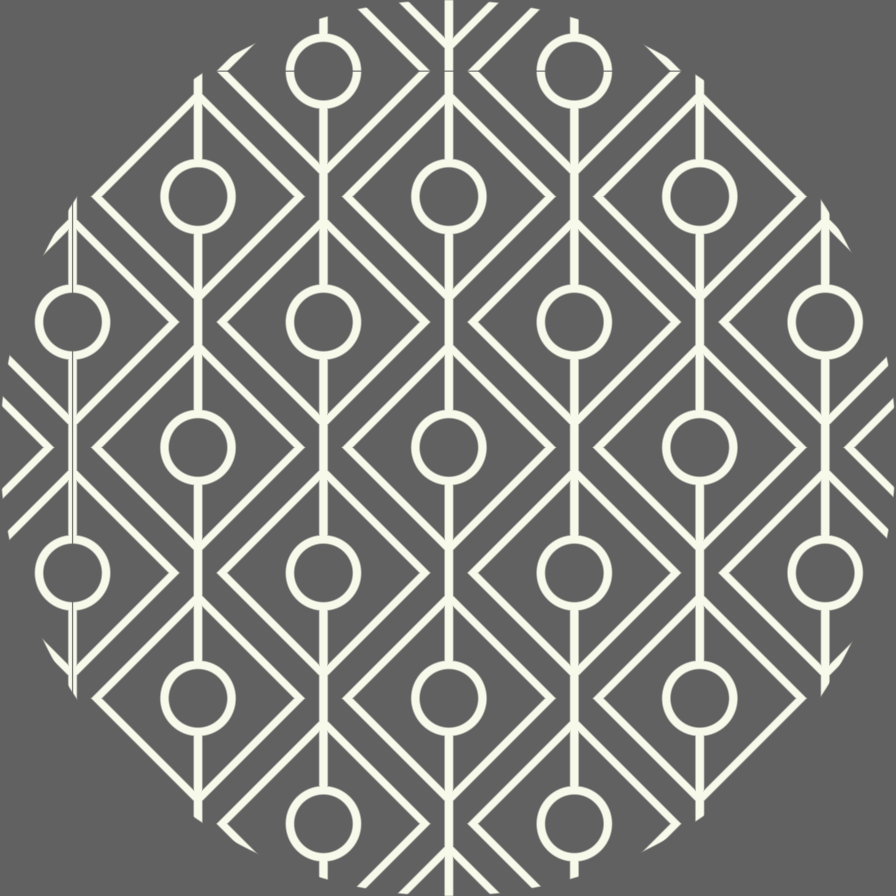
Write a WebGL 1 fragment shader that draws this pattern.

```glsl
precision highp float;

uniform vec2 u_resolution;

const vec3 GROUND = vec3(0.38);
const vec3 IVORY = vec3(0.97, 0.98, 0.92);
const vec2 CENTER = vec2(0.5010, 0.5006);
const float PERIOD = 0.28;
const float DISC_RADIUS = 0.5;
const float RING_RADIUS = 0.0374;
const float DIAMOND_RADIUS = 0.1133;
const float STEM_HALF = 0.0048;
const float RING_HALF = 0.0047;
const float DIAMOND_HALF = 0.0042;
const float SEAM_HALF = 0.0007;

// Signed distance to coverage, with a soft edge
float fill(float dist, float blur) {
  return 1.0 - smoothstep(-blur, blur, dist);
}

// Offset from the nearest multiple of size
float centeredRepeat(float x, float size) {
  return mod(x + 0.5 * size, size) - 0.5 * size;
}

// Offset from the nearest point of a half-drop lattice
vec2 halfDropRepeat(vec2 p, float size) {
  vec2 q = vec2(centeredRepeat(p.x, size), centeredRepeat(p.y, size));
  vec2 shifted = abs(q) - 0.5 * size;
  return abs(q.x) + abs(q.y) > 0.5 * size ? shifted : q;
}

float diamondOutline(vec2 p, float radius, float halfWidth) {
  return abs(abs(p.x) + abs(p.y) - radius) * 0.70711 - halfWidth;
}

float ringOutline(vec2 p, float radius, float halfWidth) {
  return abs(length(p) - radius) - halfWidth;
}

// Diamonds and rings strung on vertical stems
float latticeDistance(vec2 p, float size) {
  vec2 q = halfDropRepeat(p, size);
  float diamond = diamondOutline(q, DIAMOND_RADIUS, DIAMOND_HALF);
  float ring = ringOutline(q, RING_RADIUS, RING_HALF);
  float stem = abs(centeredRepeat(p.x, 0.5 * size)) - STEM_HALF;
  stem = max(stem, RING_RADIUS - length(q));
  return min(diamond, min(ring, stem));
}

// Hairline gaps along the left and top edges of the repeat block
float seamDistance(vec2 p, float size) {
  float left = abs(p.x + 1.5 * size);
  float top = abs(p.y - 1.5 * size);
  return min(left, top) - SEAM_HALF;
}

void main() {
  vec2 uv = gl_FragCoord.xy / u_resolution;
  float pixel = 1.0 / min(u_resolution.x, u_resolution.y);
  float blur = max(0.0013, 0.75 * pixel);
  vec2 p = uv - CENTER;

  float ink = fill(latticeDistance(p, PERIOD), blur);
  ink *= 1.0 - 0.85 * fill(seamDistance(p, PERIOD), 0.6 * blur);
  ink *= fill(length(uv - 0.5) - DISC_RADIUS, blur);

  gl_FragColor = vec4(mix(GROUND, IVORY, ink), 1.0);
}
```
